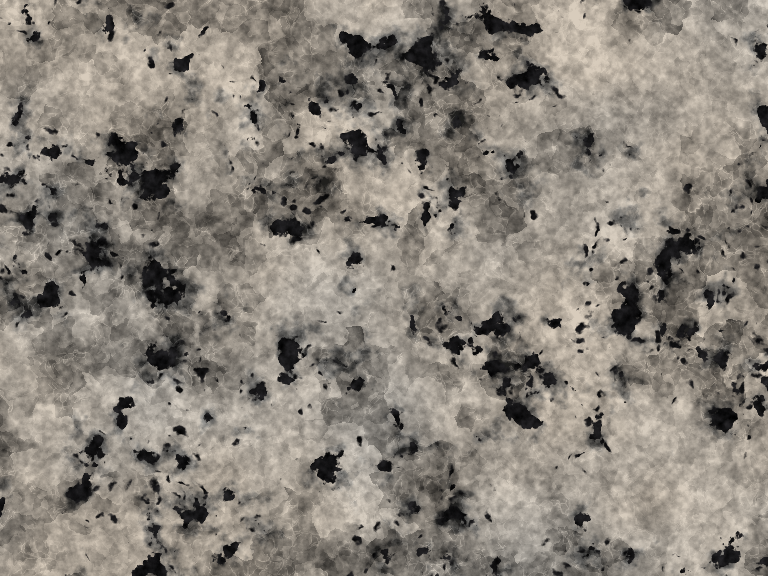
Reproduce this texture procedurally as a WebGL 1 fragment shader.

```glsl
precision highp float;
// Polished granite: cream feldspar and grey-brown quartz in faceted grains,
// with ragged black mica flakes in clusters, each ringed by a cool grey stain.
// Grains come from Voronoi cells, flakes from scattered ellipses, wear from fbm.
uniform vec2 u_resolution;

const vec3 WARM_TINT = vec3(1.06, 1.0, 0.92);
const vec3 COOL_TINT = vec3(1.0, 1.0, 0.985);
const vec3 MICA_BLACK = vec3(0.082, 0.08, 0.085);
const float FELDSPAR_TONE = 0.652;
const float QUARTZ_TONE = 0.435;

float hash(vec2 p) {
  vec3 q = fract(p.xyx * vec3(0.1031, 0.1030, 0.0973));
  q += dot(q, q.yzx + 33.33);
  return fract((q.x + q.y) * q.z);
}

vec2 hash2(vec2 p) {
  return vec2(hash(p), hash(p + 57.3));
}

mat2 rotation(float angle) {
  float c = cos(angle), s = sin(angle);
  return mat2(c, s, -s, c);
}

float noise(vec2 p) {
  vec2 i = floor(p), f = fract(p);
  f = f * f * (3.0 - 2.0 * f);
  float low = mix(hash(i), hash(i + vec2(1.0, 0.0)), f.x);
  float high = mix(hash(i + vec2(0.0, 1.0)), hash(i + 1.0), f.x);
  return mix(low, high, f.y);
}

// Layered noise, centred on zero
float fbm(vec2 p) {
  float sum = 0.0, weight = 0.53;
  mat2 turn = rotation(0.65) * 2.03;
  for (int i = 0; i < 4; i++) {
    sum += weight * (noise(p) - 0.5);
    p = turn * p + 17.1;
    weight *= 0.5;
  }
  return sum;
}

// Voronoi grain: xy = centre in canvas units, z = gap to the border, w = random
vec4 grain(vec2 p, float scale) {
  vec2 base = floor(p * scale), nearestCell = base, centre = p;
  float first = 9.0, second = 9.0;
  for (int y = -1; y <= 1; y++) {
    for (int x = -1; x <= 1; x++) {
      vec2 cell = base + vec2(float(x), float(y));
      vec2 site = cell + hash2(cell + 11.0);
      float d = length(site - p * scale);
      if (d < first) {
        second = first;
        first = d;
        nearestCell = cell;
        centre = site / scale;
      } else {
        second = min(second, d);
      }
    }
  }
  return vec4(centre, (second - first) / scale, hash(nearestCell + 83.0));
}

// Distance to scattered flakes, thicker where the cluster noise is high
float flakes(vec2 p, float scale, float density, vec2 radii, float seed) {
  vec2 base = floor(p * scale);
  float nearest = 1.0;
  for (int y = -1; y <= 1; y++) {
    for (int x = -1; x <= 1; x++) {
      vec2 cell = base + vec2(float(x), float(y));
      vec2 id = cell + seed;
      float cluster = smoothstep(-0.12, 0.14, fbm(cell / scale * 6.0 + 31.0));
      vec2 offset = p * scale - cell - 0.2 - 0.6 * hash2(id);
      offset = rotation(6.28 * hash(id + 5.0)) * offset;
      offset.y *= 1.0 + 1.1 * hash(id + 9.0);
      float size = hash(id + 21.0);
      float d = length(offset) - mix(radii.x, radii.y, size * size);
      if (hash(id + 41.0) < density * cluster) nearest = min(nearest, d);
    }
  }
  return nearest / scale;
}

void main() {
  vec2 p = gl_FragCoord.xy / u_resolution.y + 3.0;
  vec2 warped = p + 0.04 * vec2(fbm(p * 30.0), fbm(p * 30.0 + 40.0));

  // Mineral patches follow the grain facets
  vec4 coarse = grain(warped, 30.0);
  vec4 fine = grain(warped + 7.0, 72.0);
  float patchNoise = fbm(mix(warped, coarse.xy, 0.55) * 8.0 + 3.0);
  patchNoise += 0.16 * (coarse.w - 0.5) + 0.08 * (fine.w - 0.5);
  float quartz = smoothstep(-0.03, 0.1, patchNoise);
  float feldsparTone = FELDSPAR_TONE + 0.2 * fbm(p * 9.0) + 0.07 * (coarse.w - 0.5);
  float quartzTone = QUARTZ_TONE + 0.25 * fbm(p * 18.0) + 0.17 * (coarse.w - 0.5);
  float tone = mix(feldsparTone, quartzTone, quartz);
  tone += (0.08 + 0.05 * quartz) * (fine.w - 0.5);
  tone += 0.24 * fbm(p * 42.0 + 13.0) + 0.3 * fbm(p * 105.0);

  // Pale, broken fractures between grains
  float hairline = 1.0 - smoothstep(0.0, 0.004, min(coarse.z, fine.z * 1.8));
  tone += 0.12 * hairline * smoothstep(0.5, 0.8, noise(p * 55.0)) * (0.3 + 0.7 * quartz);

  // Mica flakes with a ragged outline and a cool stain around them
  float ragged = 0.075 * fbm(p * 42.0) + 0.025 * fbm(p * 120.0);
  float large = flakes(warped, 17.0, 0.85, vec2(0.06, 0.48), 0.0) + ragged;
  float small = flakes(warped, 42.0, 0.5, vec2(0.06, 0.3), 70.0) + 0.3 * ragged;
  float stain = 1.0 - smoothstep(0.0, 0.04, large);
  stain *= smoothstep(-0.1, 0.14, fbm(p * 30.0 + 9.0));
  tone -= 0.27 * stain;
  float mica = 1.0 - smoothstep(-0.004, 0.003, min(large, small));

  float coolness = clamp(0.08 + 1.1 * fbm(p * 3.0 + 60.0) + 0.6 * stain, 0.0, 1.0);
  vec3 stone = clamp(tone, 0.12, 0.8) * mix(WARM_TINT, COOL_TINT, coolness);
  vec3 flake = MICA_BLACK * (1.0 + 2.5 * fbm(p * 80.0 + 5.0));
  gl_FragColor = vec4(mix(stone, flake, mica), 1.0);
}
```
